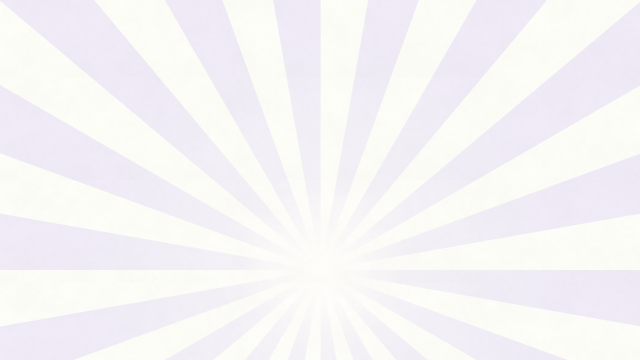
A WebGL 1 fragment shader for this background:

```glsl
precision highp float;
// Pale lavender and cream sunburst on lightly mottled paper.
uniform vec2 u_resolution;

float hash(vec2 p) {
  vec3 q = fract(vec3(p.xyx) * 0.1031);
  q += dot(q, q.yzx + 33.33);
  return fract((q.x + q.y) * q.z);
}

float noise(vec2 p) {
  vec2 cell = floor(p);
  vec2 f = fract(p);
  f = f * f * (3.0 - 2.0 * f);
  return mix(mix(hash(cell), hash(cell + vec2(1.0, 0.0)), f.x),
             mix(hash(cell + vec2(0.0, 1.0)), hash(cell + vec2(1.0, 1.0)), f.x), f.y);
}

float fbm(vec2 p) {
  float sum = 0.0;
  float weight = 0.5;
  for (int i = 0; i < 5; i++) {
    sum += weight * (noise(p) - 0.5);
    p = p * 2.1 + 17.3;
    weight *= 0.6;
  }
  return sum;
}

void main() {
  float pixel = 1.0 / u_resolution.y;
  vec2 p = gl_FragCoord.xy * pixel;
  vec2 fromHub = p - vec2(0.501 * u_resolution.x * pixel, 0.25);
  float radius = length(fromHub);

  // Thirty-six equal wedges, alternating in colour
  float edge = sin(18.0 * atan(fromHub.y, fromHub.x)) * radius / 18.0;
  float lavenderRay = 1.0 - smoothstep(-0.7 * pixel, 0.7 * pixel, edge);

  // Rays dissolve into a soft light at the hub
  float strength = smoothstep(0.03, 0.3, radius) * mix(0.7, 1.0, smoothstep(0.2, 0.75, radius));
  vec3 cream = mix(vec3(0.988, 0.986, 0.972), vec3(0.989, 0.989, 0.969), smoothstep(0.0, 0.5, radius));
  vec3 lavender = vec3(0.935, 0.918, 0.962);
  vec3 color = mix(cream, lavender, lavenderRay * strength);

  // Paper mottling in repeating bands, with faint seams
  vec2 tile = vec2(p.x / 0.297, fract((p.y - 0.215) / 0.285));
  float paper = 0.016 * fbm(tile * 4.0) + 0.012 * fbm(tile * 22.0 + 40.0);
  paper -= 0.003 * (1.0 - smoothstep(0.0, 0.25, tile.y));

  // Small pale crescent flecks, one per tile
  vec2 fleck = vec2(fract(tile.x + 0.06) - 0.5, tile.y - 0.96) * vec2(0.297, 0.285);
  float crescent = 1.0 - smoothstep(0.0, 0.002, abs(length(fleck - vec2(0.004, 0.0)) - 0.008));
  paper += 0.012 * crescent * step(fleck.x, 0.002);

  gl_FragColor = vec4(clamp(color + paper, 0.0, 1.0), 1.0);
}
```
